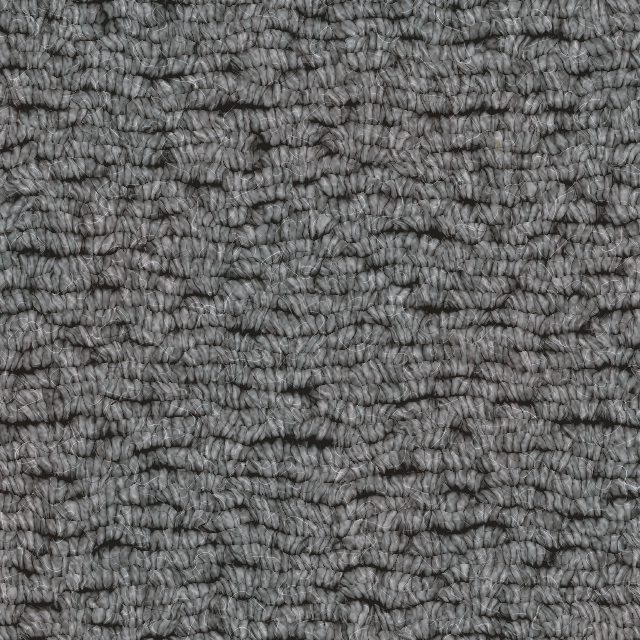
Give the GLSL for this texture, as a WebGL 1 fragment shader.

```glsl
precision highp float;
// Grey wool loop-pile carpet: wavy rows of rounded tufts found by cellular noise,
// each split into bead-like leaning strands with fine twisted fibre streaks.
// Loose curled hairs and a few straw flecks lie on top.
uniform vec2 u_resolution;

const vec2 TUFT_GRID = vec2(20.0, 35.0);  // tufts across, rows up
const float STRANDS_PER_TUFT = 3.8;
const vec3 STRAW = vec3(0.56, 0.50, 0.30);

vec2 hash2(vec2 p) {
  vec3 q = fract(p.xyx * vec3(0.1031, 0.1030, 0.0973));
  q += dot(q, q.yzx + 33.33);
  return fract((q.xx + q.yz) * q.zy);
}

float valueNoise(vec2 p) {
  vec2 cell = floor(p);
  vec2 f = fract(p);
  f = f * f * (3.0 - 2.0 * f);
  float low = mix(hash2(cell).x, hash2(cell + vec2(1.0, 0.0)).x, f.x);
  float high = mix(hash2(cell + vec2(0.0, 1.0)).x, hash2(cell + 1.0).x, f.x);
  return mix(low, high, f.y);
}

// Layered sines bend the rows; noise roughens them.
vec2 warp(vec2 p) {
  float wave = 0.006 * sin(13.0 * p.x + 5.0 * p.y)
             + 0.004 * sin(31.0 * p.x - 17.0 * p.y + 1.7);
  vec2 rough = vec2(valueNoise(p * 23.0), valueNoise(p * 21.0 + 40.0)) - 0.5;
  vec2 fine = vec2(valueNoise(p * 85.0), valueNoise(p * 90.0 + 60.0)) - 0.5;
  return p + vec2(0.4 * wave, wave) + 0.013 * rough + 0.005 * fine;
}

// Highest tuft here: xy = offset from its centre, z = height, w = identity.
vec4 tuftAt(vec2 p) {
  vec4 best = vec4(0.0, 0.0, -9.0, 0.0);
  for (int j = -1; j <= 1; j++) {
    float row = floor(p.y) + float(j);
    float x = p.x + 9.0 * hash2(vec2(row, 71.0)).x;
    for (int i = -1; i <= 1; i++) {
      vec2 cell = vec2(floor(x) + float(i), row);
      vec2 jitter = hash2(cell + 11.0) - 0.5;
      vec2 d = vec2(x, p.y) - cell - 0.5 - jitter * vec2(0.55, 0.5);
      vec2 q = d / vec2(0.70, 0.64);
      float height = 1.0 - dot(q, q);
      if (height > best.z) best = vec4(d, height, hash2(cell + 57.0).x);
    }
  }
  return best;
}

// Coverage of thin circular arcs, one per cell.
float hairs(vec2 p, float scale, float seed, float width) {
  vec2 q = p * scale;
  float cover = 0.0;
  for (int j = -1; j <= 1; j++) {
    for (int i = -1; i <= 1; i++) {
      vec2 cell = floor(q) + vec2(float(i), float(j));
      vec2 place = hash2(cell + seed);
      vec2 shape = hash2(cell + seed + 31.0);
      vec2 d = q - cell - place;
      float len = length(d) + 0.0001;
      float angle = 6.2832 * shape.x;
      float arc = smoothstep(0.2, 0.6, dot(d / len, vec2(cos(angle), sin(angle))));
      float radius = 0.18 + 0.55 * shape.y;
      float line = 1.0 - smoothstep(0.3, 1.0, abs(len - radius) / (width * scale));
      cover = max(cover, line * arc * (0.3 + 0.7 * place.x));
    }
  }
  return cover;
}

// Rare short slanted pieces of straw.
float straw(vec2 p, float scale) {
  vec2 cell = floor(p * scale);
  vec2 r = hash2(cell + 203.0);
  vec2 d = (fract(p * scale) - 0.3 - 0.4 * r) / scale;
  d.x += (r.y - 0.5) * d.y + 30.0 * d.y * d.y;
  float body = 1.0 - smoothstep(0.0008, 0.0024, abs(d.x));
  return body * (1.0 - smoothstep(0.007, 0.011, abs(d.y))) * step(0.92, r.x);
}

void main() {
  float size = min(u_resolution.x, u_resolution.y);
  vec2 p = gl_FragCoord.xy / size;
  vec4 tuft = tuftAt(warp(p) * TUFT_GRID);

  // Strands fan out and lean within each tuft; each is a rounded bead.
  float lean = mix(-0.7, 0.9, tuft.w);
  float across = tuft.x * STRANDS_PER_TUFT * (1.0 - 0.4 * tuft.y)
               + lean * tuft.y + 7.0 * tuft.w;
  vec2 strandId = hash2(vec2(floor(across) + 50.0, floor(tuft.w * 97.0)));
  float side = 2.0 * fract(across) - 1.0;
  float along = (tuft.y + 0.26 * (strandId.y - 0.5)) / 0.6;
  float bead = sqrt(max(0.0, 1.0 - side * side - 0.8 * along * along * along * along));

  // Fine fibres twist around each strand.
  vec2 twist = vec2(across * 4.6 + 3.0 * tuft.y, tuft.y * 2.2 - across * 0.3);
  float fibre = valueNoise(twist + 80.0 * strandId) - 0.5;
  float fuzz = valueNoise(p * 250.0) + 0.6 * valueNoise(p * 130.0) - 0.8;

  // Light from above, dark gaps between rows and strands.
  float tone = 0.383 + 0.18 * (tuft.z - 0.55) + 0.25 * (bead - 0.68);
  tone += 0.10 * tuft.y + 0.23 * fibre + 0.15 * fuzz;
  tone += 0.07 * (strandId.x - 0.5);
  tone -= 0.05 * (1.0 - smoothstep(-0.1, 0.25, tuft.z));

  // Loose hairs, mostly pale with a few dark ones.
  vec2 curl = p + 0.006 * vec2(sin(110.0 * p.y), sin(95.0 * p.x));
  float width = max(0.0011, 0.65 / size);
  tone += 0.19 * hairs(curl, 21.0, 5.0, width);
  tone += 0.16 * hairs(curl, 37.0, 120.0, width);
  tone -= 0.12 * hairs(curl, 27.0, 260.0, width);
  tone = clamp(tone, 0.12, 0.76);

  // Warm shadows, cool lights, drifting between green-grey and rose-brown.
  vec3 tint = mix(vec3(0.008, 0.0, -0.010), vec3(-0.004, 0.0, 0.006),
                  smoothstep(0.2, 0.6, tone));
  float drift = valueNoise(p * 5.0 + 17.0) - 0.5 + 0.6 * (strandId.x - 0.5);
  vec3 color = vec3(tone) + tint + drift * vec3(0.018, -0.006, -0.006);
  color = mix(color, STRAW, 0.8 * straw(p, 6.0));
  gl_FragColor = vec4(color, 1.0);
}
```
